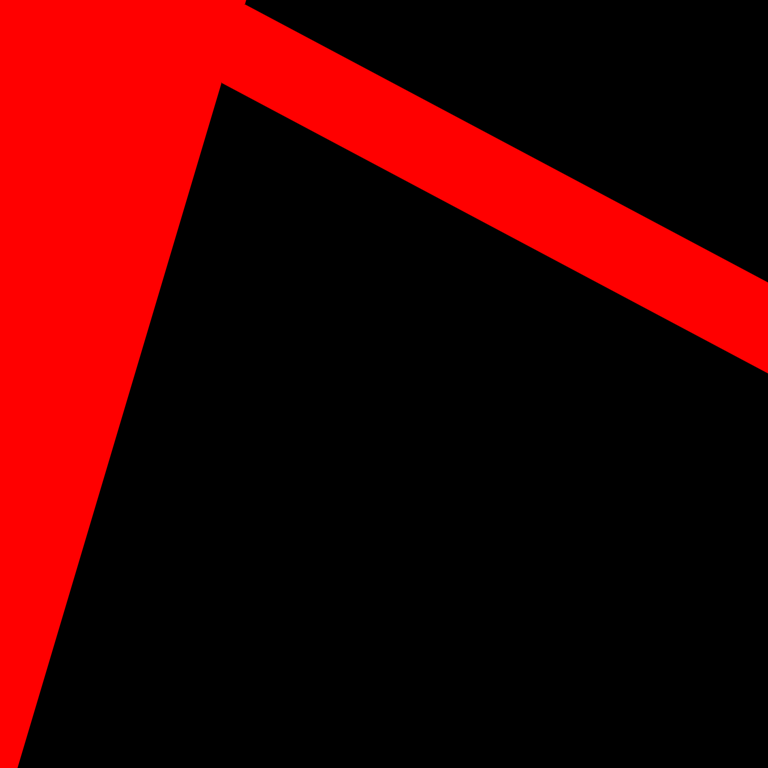
Give the GLSL for this background, as a three.js fragment shader.

```glsl
// Draws a red wedge along the left side and a slanted red bar on black.
// Each shape is built from signed distances to straight lines, joined
// as a union and blended over a narrow soft edge.

varying vec2 vUv;

const vec3 BLACK = vec3(0.0);
const vec3 RED = vec3(1.0, 0.0, 0.0);
const float EDGE_SOFTNESS = 0.001;

// Signed distance to the line through a and b, negative on its left side
float lineDistance(vec2 p, vec2 a, vec2 b) {
  vec2 along = normalize(b - a);
  return dot(p - a, vec2(along.y, -along.x));
}

// Signed distance to an endless bar around the line through a and b
float barDistance(vec2 p, vec2 a, vec2 b, float halfWidth) {
  return abs(lineDistance(p, a, b)) - halfWidth;
}

// Coverage from 0 outside to 1 inside
float fillMask(float dist, float softness) {
  return 1.0 - smoothstep(-softness, softness, dist);
}

void main() {
  // Wedge to the left of a steep line
  float wedge = lineDistance(vUv, vec2(0.0228, 0.0), vec2(0.2884, 0.8919));

  // Bar falling from the upper left to the right side
  float bar = barDistance(vUv, vec2(0.0, 1.1047), vec2(1.0, 0.573), 0.0523);

  // Union of both shapes over the black ground
  float shape = fillMask(min(wedge, bar), EDGE_SOFTNESS);
  gl_FragColor = vec4(mix(BLACK, RED, shape), 1.0);
}
```
